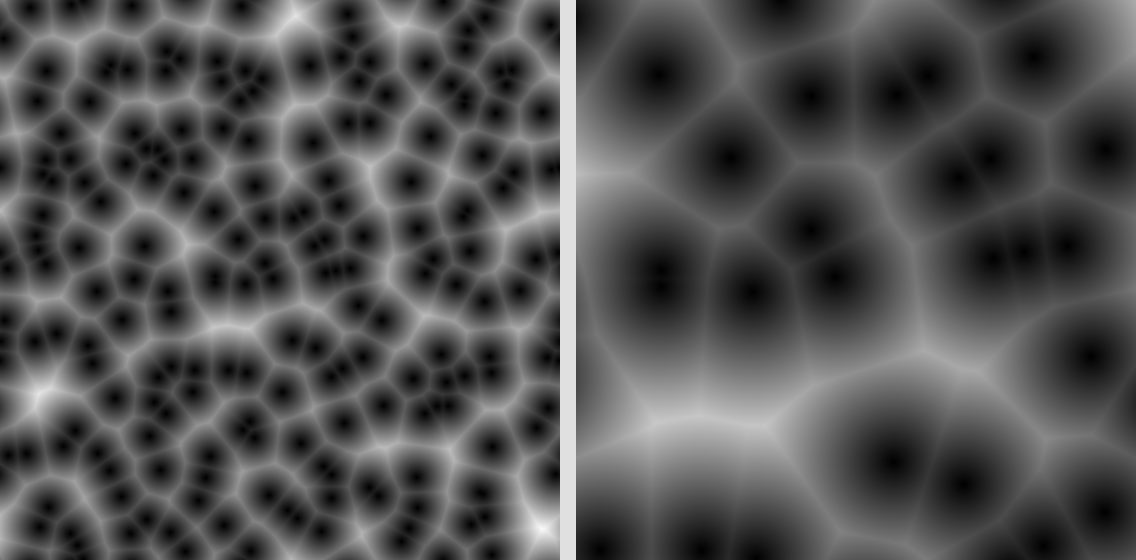
Left: the whole. Right: its middle third, enlarged.
Write a Shadertoy shader that draws this texture.

```glsl
// Tiling grey cell noise: distance to the nearest of many loosely clustered seeds.

const int GRID = 7;              // blocks per canvas side
const int SEEDS_PER_BLOCK = 4;   // several per block, so seeds clump and leave gaps
const float BRIGHTNESS = 9.7;    // grey level gained per canvas width of distance

// Integer hash: three whole numbers to two values in 0..1
vec2 hash2(uvec3 v) {
    v = v * 1664525u + 1013904223u;
    v.x += v.y * v.z;
    v.y += v.z * v.x;
    v.z += v.x * v.y;
    v ^= v >> 16u;
    v.x += v.y * v.z;
    v.y += v.z * v.x;
    return vec2(v.xy >> 8u) / 16777216.0;
}

// Wraps a block index so that opposite canvas edges share their seeds
ivec2 wrapBlock(ivec2 block, int count) {
    return (block + count) % count;
}

// Distance to the nearest seed, in canvas widths
float nearestSeed(vec2 uv, int grid, int seeds) {
    vec2 p = uv * float(grid);
    ivec2 home = ivec2(floor(p));
    float nearestSq = 8.0;
    for (int y = -1; y <= 1; y++) {
        for (int x = -1; x <= 1; x++) {
            ivec2 block = home + ivec2(x, y);
            uvec2 id = uvec2(wrapBlock(block, grid));
            for (int i = 0; i < seeds; i++) {
                vec2 toSeed = vec2(block) + hash2(uvec3(id, uint(i))) - p;
                nearestSq = min(nearestSq, dot(toSeed, toSeed));
            }
        }
    }
    return sqrt(nearestSq) / float(grid);
}

void mainImage(out vec4 fragColor, in vec2 fragCoord) {
    vec2 uv = fract(fragCoord / iResolution.xy);
    float grey = BRIGHTNESS * nearestSeed(uv, GRID, SEEDS_PER_BLOCK);
    fragColor = vec4(vec3(clamp(grey, 0.0, 1.0)), 1.0);
}
```
